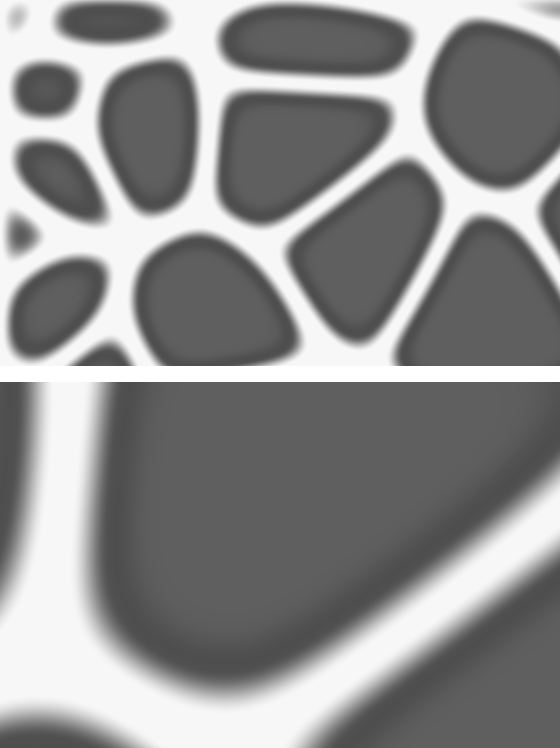
Top, the full canvas; bottom, a detail of the centre.
Reproduce this pattern procedurally as a Shadertoy shader.

```glsl
// Soft grey rounded cells of uneven size, separated by blurred white walls.

const float DENSITY = 3.15;     // cells per canvas height at the left side
const float GROWTH = 0.13;      // how fast cells grow towards the right
const float JITTER = 0.88;      // irregularity of the cell centres
const float ROUNDING = 0.032;   // corner rounding, in canvas heights
const float WHITE = 0.97;
const float GREY = 0.372;

// Sine-free hash: two values in 0..1 for each grid cell
vec2 hash22(vec2 p) {
    vec3 a = fract(vec3(p.xyx) * vec3(0.1031, 0.1030, 0.0973));
    a += dot(a, a.yzx + 33.33);
    return fract((a.xx + a.yz) * a.zy);
}

vec2 cellCentre(vec2 cell, float jitter) {
    return cell + 0.5 + jitter * (hash22(cell + 37.0) - 0.5);
}

// Conformal stretch z - g z^2: enlarges cells without shearing them
vec2 stretch(vec2 z, float g) {
    return z - g * vec2(z.x * z.x - z.y * z.y, 2.0 * z.x * z.y);
}

float stretchScale(vec2 z, float g) {
    return length(vec2(1.0, 0.0) - 2.0 * g * z);
}

// Grid cell whose centre is nearest to p
vec2 nearestCell(vec2 p, float jitter) {
    vec2 base = floor(p), best = base;
    float bestDist = 1e3;
    for (int y = -2; y <= 2; y++)
    for (int x = -2; x <= 2; x++) {
        vec2 cell = base + vec2(x, y);
        vec2 d = cellCentre(cell, jitter) - p;
        float dist = dot(d, d);
        if (dist < bestDist) { bestDist = dist; best = cell; }
    }
    return best;
}

// Sum of exponential falloffs from all walls around p (k in grid units)
float wallFalloff(vec2 p, float jitter, float k) {
    vec2 home = nearestCell(p, jitter);
    vec2 centre = cellCentre(home, jitter);
    float sum = 0.0;
    for (int y = -2; y <= 2; y++)
    for (int x = -2; x <= 2; x++) {
        if (x == 0 && y == 0) continue;
        vec2 other = cellCentre(home + vec2(x, y), jitter);
        float dist = dot(0.5 * (centre + other) - p, normalize(other - centre));
        sum += exp(-dist / k);
    }
    return sum;
}

// Wall brightness, with a slightly darker rim just inside each cell
float wallShade(float dist) {
    float shade = mix(WHITE, GREY, smoothstep(0.007, 0.041, dist));
    float rim = (dist - 0.047) / 0.019;
    return shade - 0.065 * exp(-rim * rim);
}

void mainImage(out vec4 fragColor, in vec2 fragCoord) {
    vec2 uv = fragCoord / iResolution.y;

    // Rounded distance to the cell walls, in canvas heights
    float scale = DENSITY * stretchScale(uv, GROWTH);
    vec2 p = DENSITY * stretch(uv, GROWTH);
    float falloff = wallFalloff(p, JITTER, ROUNDING * scale);

    // Walls just outside the left and top sides close the outer cells
    falloff += exp(-(uv.x + 0.010) / ROUNDING);
    falloff += exp(-(1.023 - uv.y) / ROUNDING);

    float dist = -ROUNDING * log(falloff);
    fragColor = vec4(vec3(wallShade(dist)), 1.0);
}
```
